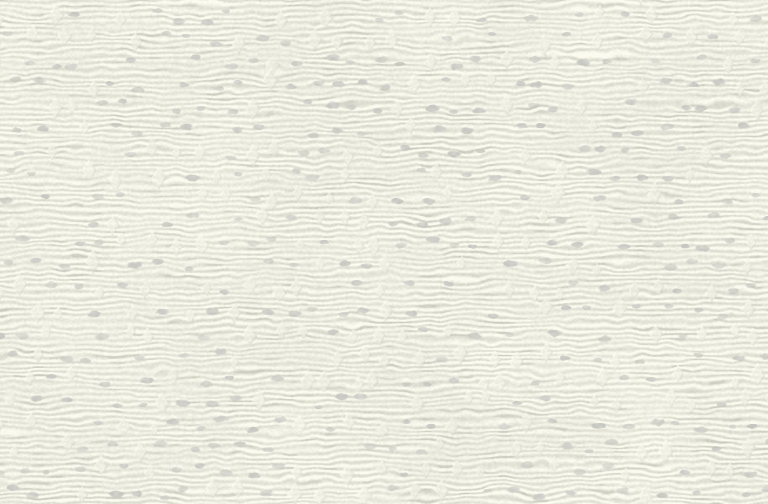
This texture is drawn by a Shadertoy shader. Its source:

```glsl
const float ROWS = 88.0;
const vec2 CELL = vec2(0.050, 0.045);
const vec3 IVORY_TINT = vec3(0.0, 0.0, -0.048);
const vec3 FLECK_GRAY = vec3(0.785, 0.788, 0.768);

float hash(vec2 p) {
    vec3 q = fract(p.xyx * vec3(0.1031, 0.1030, 0.0973));
    q += dot(q, q.yzx + 33.33);
    return fract((q.x + q.y) * q.z);
}

float noise(vec2 p) {
    vec2 i = floor(p), f = fract(p);
    f = f * f * (3.0 - 2.0 * f);
    float low = mix(hash(i), hash(i + vec2(1, 0)), f.x);
    float high = mix(hash(i + vec2(0, 1)), hash(i + vec2(1, 1)), f.x);
    return mix(low, high, f.y);
}

// Wavering horizontal threads: -1 in a groove, +1 on a crest
float threads(vec2 p, float rows) {
    float bend = 1.1 * noise(p * vec2(13.0, 32.0))
               + 0.55 * noise(p * vec2(40.0, 60.0) + 17.0);
    float wave = sin(6.28318 * (p.y * rows + bend));
    float depth = mix(0.35, 1.4, noise(p * vec2(14.0, 55.0) + 41.0));
    return wave * depth;
}

// Gray oval fleck with a ragged rim; returns coverage
float fleck(vec2 d, vec2 radius, float ragged) {
    float r = length(d / radius) + 0.45 * (ragged - 0.5);
    return 1.0 - smoothstep(0.7, 1.2, r);
}

// Raised diamond; x is coverage, y is rim shading
vec2 diamond(vec2 d, vec2 radius, float ragged) {
    vec2 a = d / radius;
    float r = abs(a.x) + abs(a.y) + 0.35 * (ragged - 0.5);
    float cover = 1.0 - smoothstep(0.85, 1.2, r);
    float rim = 1.0 - smoothstep(0.0, 0.32, abs(r - 0.9));
    float side = dot(a, vec2(-0.6, 0.5));
    return vec2(cover, rim * clamp(side - 0.15, -0.8, 0.6));
}

void mainImage(out vec4 fragColor, in vec2 fragCoord) {
    vec2 p = fragCoord / iResolution.y;
    float ragged = noise(p * vec2(130.0, 190.0));
    float gray = 0.0, raised = 0.0, rim = 0.0, glow = 0.0;

    // Scatter flecks and diamonds over a staggered grid
    float row = floor(p.y / CELL.y);
    for (int j = -1; j <= 1; j++) {
        float y = row + float(j);
        float shift = 0.5 * mod(y, 2.0);
        float column = floor(p.x / CELL.x - shift);
        for (int i = -1; i <= 1; i++) {
            vec2 id = vec2(column + float(i), y);
            vec2 jitter = vec2(hash(id + 7.3), hash(id + 23.9)) - 0.5;
            vec2 center = (id + 0.5 + vec2(shift, 0.0) + 0.5 * jitter) * CELL;
            vec2 d = p - center;
            float kind = hash(id + 51.7);
            float size = mix(0.75, 1.2, hash(id + 88.1));
            if (kind < 0.47) {
                vec2 radius = vec2(0.0115, 0.0058) * size;
                float strength = mix(0.6, 1.0, hash(id + 65.2));
                gray = max(gray, strength * fleck(d, radius, ragged));
                glow = max(glow, fleck(d - vec2(0.0, 0.009), radius, ragged));
            } else if (kind < 0.80) {
                vec2 shape = diamond(d, vec2(0.0125, 0.0185) * size, ragged);
                raised = max(raised, shape.x);
                rim += shape.y;
            }
        }
    }

    // Thread relief, flattened beneath the diamonds
    float relief = threads(p, ROWS) * (1.0 - 0.75 * raised);
    float tone = 0.928 + 0.053 * relief;

    // Broken dark streaks lying in the grooves
    float streak = smoothstep(0.62, 0.85, noise(p * vec2(26.0, 95.0) + 9.0));
    tone -= 0.055 * streak * smoothstep(0.1, -0.9, relief);

    // Raised motifs and fine paper grain
    tone += 0.012 * raised + 0.07 * rim + 0.018 * glow;
    tone += 0.045 * (noise(p * vec2(240.0, 300.0)) - 0.5);
    tone += 0.016 * (noise(p * 7.0 + 3.0) - 0.5);

    vec3 color = vec3(clamp(tone, 0.78, 0.985)) + IVORY_TINT;
    color.b = max(color.b, color.r - 0.0) - 0.0;
    color = vec3(color.rg, color.b - 0.048);
    color = mix(color, FLECK_GRAY + 0.06 * (ragged - 0.5), 0.9 * gray);
    fragColor = vec4(color, 1.0);
}
```
